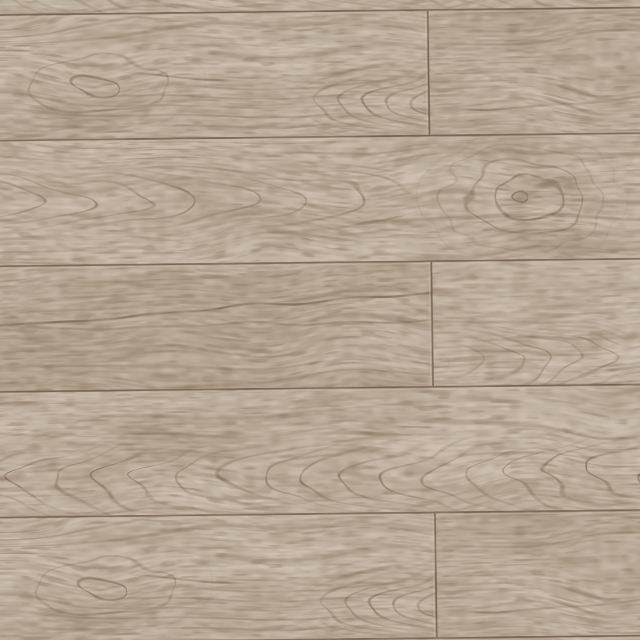
This texture is drawn by a WebGL 1 fragment shader. Its source:

```glsl
precision highp float;
// Pale oak floor: slightly tilted planks, four-row repeat, with knots and arched grain.
uniform vec2 u_resolution;

#define ROWS 5.094
#define FIRST_SEAM 0.0234
#define TILT 0.0117
#define SKEW 0.0145
#define JOINT_X 0.668
#define LINE_WIDTH 0.0030
#define SEAM_WIDTH 0.0024
#define OAK_PALE vec3(0.785, 0.730, 0.665)
#define OAK_DARK vec3(0.600, 0.540, 0.455)
#define GRAIN_COLOR vec3(0.470, 0.395, 0.305)
#define SEAM_COLOR vec3(0.440, 0.360, 0.290)

float hash(vec2 p) {
  vec3 q = fract(p.xyx * 0.1031);
  q += dot(q, q.yzx + 33.33);
  return fract((q.x + q.y) * q.z);
}

float noise(vec2 p) {
  vec2 i = floor(p), f = fract(p);
  f = f * f * (3.0 - 2.0 * f);
  return mix(mix(hash(i), hash(i + vec2(1, 0)), f.x),
             mix(hash(i + vec2(0, 1)), hash(i + vec2(1, 1)), f.x), f.y);
}

float fbm(vec2 p) {
  float sum = 0.0, amp = 0.53;
  for (int i = 0; i < 4; i++) {
    sum += amp * noise(p);
    p = p * 2.03 + 11.7;
    amp *= 0.5;
  }
  return sum;
}

float stroke(float d) { return 1.0 - smoothstep(0.0004, LINE_WIDTH, d); }

float band(float x, float a, float b) {
  return smoothstep(a - 0.03, a + 0.03, x) * (1.0 - smoothstep(b - 0.03, b + 0.03, x));
}

// Nested parabolas; positive bend opens to the right.
float arches(vec2 p, vec2 apex, float spacing, float bend) {
  float dy = p.y - apex.y + 0.14 * (noise(p * vec2(11, 3)) - 0.5);
  float x = p.x - apex.x + 0.04 * (noise(p * vec2(16, 9)) - 0.5);
  float phase = (x - bend * dy * dy) / spacing + 0.5;
  float d = abs(fract(phase) - 0.5) * spacing / length(vec2(1.0, 2.0 * bend * dy * ROWS));
  float strength = 0.55 + 0.45 * hash(vec2(floor(phase), 3.0));
  return stroke(d) * strength * exp(-22.0 * dy * dy);
}

// Elliptical rings fading outward from a knot.
float knot(vec2 p, vec2 center, vec2 radius, float gap) {
  vec2 q = (p - center) / radius + 0.9 * vec2(noise(p * vec2(24, 8)), noise(p * vec2(18, 9) + 5.0)) - 0.45;
  float n = length(q) + 0.001;
  float slope = length(q / radius * vec2(1.0, ROWS)) / n;
  return stroke(abs(fract(n / gap) - 0.5) * gap / slope) * exp(-0.1 * n * n);
}

float streak(vec2 p, vec2 a, vec2 b) {
  float y = mix(a.y, b.y, (p.x - a.x) / (b.x - a.x)) + 0.06 * (noise(p * vec2(13, 1)) - 0.5);
  return stroke(abs(p.y - y) / ROWS) * band(p.x, a.x, b.x) * (0.35 + 0.65 * noise(vec2(p.x * 17.0, a.y)));
}

float smudge(vec2 p, vec2 center, vec2 radius) {
  vec2 q = (p - center) / radius;
  return exp(-dot(q, q)) * (0.3 + noise(p * vec2(45, 28)));
}

// Returns line strength in x and broad darkening in y.
vec2 boardFigure(vec2 p, float kind, float side) {
  if (kind < 0.5) {
    if (side > 0.5) return vec2(streak(p, vec2(0.72, 0.80), vec2(1.05, 0.68)), 0.08);
    float lines = knot(p, vec2(0.146, 0.56), vec2(0.036, 0.075), 2.0)
                + streak(p, vec2(0.21, 0.47), vec2(0.36, 0.55))
                + arches(p, vec2(0.572, 0.73), 0.038, 1.8) * band(p.x, 0.49, 0.75);
    return vec2(lines, 0.35 * smudge(p, vec2(0.11, 0.87), vec2(0.08, 0.13)));
  }
  if (kind < 1.5) {
    float lines = arches(p, vec2(0.312, 0.52), 0.085, -3.0) * band(p.x, -0.1, 0.62)
                + knot(p, vec2(0.813, 0.50), vec2(0.035, 0.12), 1.0);
    float dark = 0.8 * smudge(p, vec2(0.86, 0.38), vec2(0.045, 0.08))
               + 0.7 * smudge(p, vec2(0.813, 0.50), vec2(0.018, 0.07))
               + 0.3 * smudge(p, vec2(0.77, 0.10), vec2(0.09, 0.12))
               + 0.3 * smudge(p, vec2(0.85, 0.85), vec2(0.12, 0.15));
    return vec2(lines, dark - 0.03);
  }
  if (kind < 2.5) {
    if (side > 0.5)
      return vec2(0.7 * arches(p, vec2(0.945, 0.80), 0.05, -3.0) * band(p.x, 0.70, 0.97), -0.06);
    return vec2(1.3 * streak(p, vec2(-0.05, 0.49), vec2(0.72, 0.22))
              + 0.6 * streak(p, vec2(0.06, 0.50), vec2(0.72, 0.46)), 0.12);
  }
  float dark = 0.35 * smudge(p, vec2(0.24, 0.34), vec2(0.08, 0.12))
             + 0.35 * smudge(p, vec2(0.53, 0.26), vec2(0.14, 0.11));
  return vec2(arches(p, vec2(0.143, 0.73), 0.064, 1.9), dark - 0.03);
}

void main() {
  // Plank coordinates: x along the boards, y downward inside one row.
  vec2 canvas = gl_FragCoord.xy / u_resolution;
  canvas.y = 1.0 - canvas.y;
  float rowPos = (canvas.y + TILT * canvas.x - FIRST_SEAM) * ROWS;
  float kind = mod(floor(rowPos), 4.0);
  vec2 p = vec2(canvas.x - SKEW * canvas.y, fract(rowPos));
  float jointed = 1.0 - mod(kind, 2.0);
  float side = jointed * step(JOINT_X, p.x);
  vec2 g = p + (kind + 4.0 * side) * vec2(7.3, 13.7);

  // Fibres, pores and faint wavy growth lines.
  vec2 flow = g + vec2(0.0, 0.16 * noise(g * vec2(7, 2)));
  float fibre = 0.55 * noise(flow * vec2(28, 58)) + 0.45 * noise(flow * vec2(75, 37) + 9.0);
  float patches = fbm(g * vec2(5, 5));
  float pores = smoothstep(0.58, 0.9, noise(flow * vec2(36, 47) + 31.0)) * (0.3 + patches);
  float growth = abs(fract(flow.y * 8.0 + 2.5 * noise(g * vec2(2.5, 2))) - 0.5);
  float wavy = (1.0 - smoothstep(0.02, 0.17, growth)) * smoothstep(0.35, 0.8, noise(flow * vec2(9, 8)));

  vec2 figure = boardFigure(p, kind, side);
  float light = 0.74 + 0.55 * (patches - 0.5) + 0.75 * (fibre - 0.5) - 0.40 * pores - figure.y;
  vec3 color = mix(OAK_DARK, OAK_PALE, clamp(light, -0.4, 1.1));
  float broken = 0.55 + 0.6 * noise(flow * vec2(50, 40));
  color = mix(color, GRAIN_COLOR, clamp(0.68 * figure.x * broken + 0.26 * wavy, 0.0, 0.8));

  // Dark seams with a thin pale bevel.
  float rowGap = min(p.y, 1.0 - p.y) / ROWS;
  float jointGap = p.x - JOINT_X;
  float seam = max(1.0 - smoothstep(0.0003, SEAM_WIDTH, rowGap),
                   jointed * (1.0 - smoothstep(0.0003, SEAM_WIDTH, abs(jointGap))));
  float bevel = max(1.0 - smoothstep(0.0, 0.0018, abs(p.y / ROWS - 0.0035)),
                    jointed * (1.0 - smoothstep(0.0, 0.0018, abs(jointGap + 0.0035))));
  color = mix(color, OAK_PALE, 0.5 * bevel);
  color = mix(color, SEAM_COLOR, seam * (0.65 + 0.3 * noise(canvas * 23.0)));
  gl_FragColor = vec4(color, 1.0);
}
```
